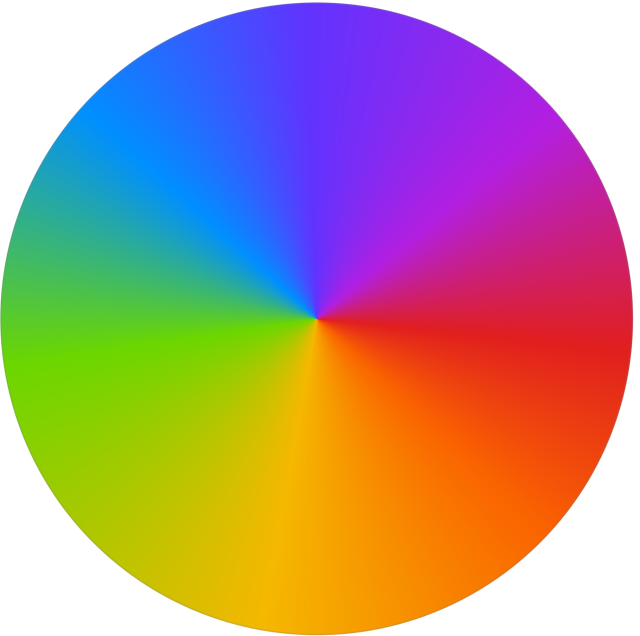
This background is drawn by a WebGL 2 fragment shader. Its source:

```glsl
#version 300 es
precision highp float;
// A colour wheel on white: a disc filled by a conic gradient.
// The angle around the hub picks a place between seven colour stops,
// and a distance function cuts out the disc with a faint grey rim.

uniform vec2 u_resolution;
out vec4 fragColor;

const float TAU = 6.28318531;

// Layout, in units of the canvas height, measured from the canvas middle
const vec2 HUB_OFFSET = vec2(-0.0052, -0.0013);
const float RADIUS = 0.4974;
const float RIM_WIDTH = 0.0018;
const float RIM_STRENGTH = 0.35;

const vec3 PAPER = vec3(1.0);
const vec3 RIM_GREY = vec3(0.5);

// Stops run counter-clockwise; angles are in degrees from the right
const int STOPS = 7;
const float STOP_ANGLE[STOPS] = float[](
    40.0, 92.0, 138.0, 188.5, 260.0, 317.0, 354.3);
const vec3 STOP_COLOR[STOPS] = vec3[](
    vec3(0.70, 0.12, 0.88),  // purple
    vec3(0.38, 0.20, 1.00),  // violet
    vec3(0.00, 0.56, 1.00),  // azure
    vec3(0.42, 0.84, 0.00),  // green
    vec3(0.96, 0.72, 0.00),  // amber
    vec3(0.98, 0.39, 0.00),  // orange
    vec3(0.88, 0.12, 0.12)); // red

// Piecewise linear blend of the stops around the full turn
vec3 conicGradient(vec2 p) {
    float degrees360 = 360.0 * fract(atan(p.y, p.x) / TAU);
    float turn = mod(degrees360 - STOP_ANGLE[0], 360.0);
    vec3 color = STOP_COLOR[0];
    for (int i = 0; i < STOPS; i++) {
        int next = (i + 1) % STOPS;
        float start = STOP_ANGLE[i] - STOP_ANGLE[0];
        float end = next == 0 ? 360.0 : STOP_ANGLE[next] - STOP_ANGLE[0];
        float t = clamp((turn - start) / (end - start), 0.0, 1.0);
        color = mix(color, STOP_COLOR[next], t);
    }
    return color;
}

void main() {
    float pixel = 1.0 / u_resolution.y;
    vec2 p = (gl_FragCoord.xy - 0.5 * u_resolution) * pixel - HUB_OFFSET;
    float edge = length(p) - RADIUS;

    // Wheel with its rim
    vec3 wheel = conicGradient(p);
    float rim = smoothstep(-RIM_WIDTH - pixel, 0.0, edge);
    wheel = mix(wheel, RIM_GREY, RIM_STRENGTH * rim);

    // Smooth cut against the paper
    float inside = 1.0 - smoothstep(-0.75 * pixel, 0.75 * pixel, edge);
    fragColor = vec4(mix(PAPER, wheel, inside), 1.0);
}
```
